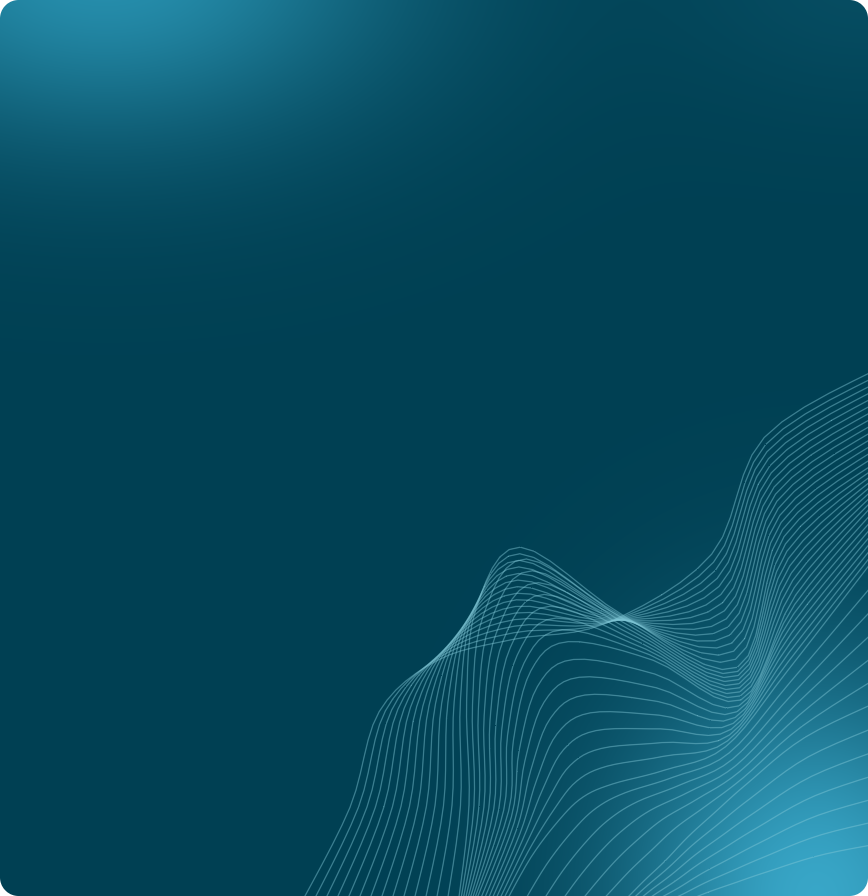
Reproduce this background procedurally as a Shadertoy shader.

```glsl
// Deep teal card with two corner glows and a folded mesh of fine wavy lines.
#define GRID vec2(744.0, 768.0)
#define CORNER_RADIUS 16.0
#define LINE_WIDTH 1.0
#define LINE_ALPHA 0.46
#define CURVE_STEPS 6
#define BASE_COLOR vec3(0.0, 0.25, 0.325)
#define TOP_GLOW vec3(0.15, 0.56, 0.68)
#define LOW_GLOW vec3(0.22, 0.65, 0.78)
#define LINE_COLOR vec3(0.50, 0.78, 0.84)

// Key curves of the ribbon, on a grid with y pointing down.
const vec2 OUTER[9] = vec2[9](vec2(255, 780), vec2(300, 692), vec2(325, 610),
    vec2(375, 566), vec2(440, 548), vec2(520, 534), vec2(610, 475),
    vec2(655, 375), vec2(760, 312));
const vec2 CREST[9] = vec2[9](vec2(392, 780), vec2(402, 690), vec2(400, 600),
    vec2(408, 522), vec2(446, 469), vec2(535, 528), vec2(632, 572),
    vec2(672, 460), vec2(760, 390));
const vec2 FOLD[9] = vec2[9](vec2(405, 780), vec2(436, 695), vec2(440, 635),
    vec2(455, 575), vec2(487, 550), vec2(560, 566), vec2(635, 600),
    vec2(682, 510), vec2(760, 420));
const vec2 SLOPE[9] = vec2[9](vec2(430, 780), vec2(455, 735), vec2(480, 702),
    vec2(500, 683), vec2(525, 672), vec2(570, 660), vec2(622, 640),
    vec2(675, 575), vec2(760, 465));
const vec2 FAN[9] = vec2[9](vec2(515, 790), vec2(535, 772), vec2(552, 755),
    vec2(570, 738), vec2(590, 717), vec2(612, 697), vec2(640, 672),
    vec2(690, 632), vec2(760, 598));

vec2 spline(vec2 a, vec2 b, vec2 c, vec2 d, float t) {
    return b + 0.5 * t * (c - a + t * (2.0 * a - 5.0 * b + 4.0 * c - d
             + t * (3.0 * (b - c) + d - a)));
}

bool inBox(vec2 p, vec2 lo, vec2 hi) {
    return all(greaterThanEqual(p, lo)) && all(lessThanEqual(p, hi));
}

// Share of background left visible by evenly blended lines in one short quad.
float quadClear(vec2 p, vec2 a0, vec2 a1, vec2 b0, vec2 b1, int count, float reach) {
    float clear = 1.0;
    for (int i = 0; i < count; i++) {
        float s = float(i) / float(count);
        vec2 start = mix(a0, b0, s);
        vec2 along = mix(a1, b1, s) - start, r = p - start;
        float size = max(dot(along, along), 1e-4);
        float h = dot(r, along) / size;
        float dist = abs(r.x * along.y - r.y * along.x) * inversesqrt(size);
        if (h >= 0.0 && h < 1.0)
            clear *= 1.0 - LINE_ALPHA * (1.0 - smoothstep(0.0, reach, dist));
    }
    return clear;
}

// Strip between two key curves; patches and quads out of reach are skipped.
float stripClear(vec2 p, vec2 A[9], vec2 B[9], int count, float reach) {
    float clear = 1.0;
    vec2 a0 = A[0], a1 = a0, a2 = A[1];
    vec2 b0 = B[0], b1 = b0, b2 = B[1];
    for (int j = 0; j < 8; j++) {
        vec2 a3 = A[min(j + 2, 8)], b3 = B[min(j + 2, 8)];
        vec2 ah = a1 + (a2 - a0) / 6.0, ak = a2 - (a3 - a1) / 6.0;
        vec2 bh = b1 + (b2 - b0) / 6.0, bk = b2 - (b3 - b1) / 6.0;
        vec2 lo = min(min(min(a1, a2), min(ah, ak)), min(min(b1, b2), min(bh, bk)));
        vec2 hi = max(max(max(a1, a2), max(ah, ak)), max(max(b1, b2), max(bh, bk)));
        if (inBox(p, lo - reach, hi + reach)) {
            vec2 u = a1, v = b1;
            for (int k = 1; k <= CURVE_STEPS; k++) {
                float t = float(k) / float(CURVE_STEPS);
                vec2 un = spline(a0, a1, a2, a3, t), vn = spline(b0, b1, b2, b3, t);
                if (inBox(p, min(min(u, un), min(v, vn)) - reach,
                             max(max(u, un), max(v, vn)) + reach))
                    clear *= quadClear(p, u, un, v, vn, count, reach);
                u = un; v = vn;
            }
        }
        a0 = a1; a1 = a2; a2 = a3;
        b0 = b1; b1 = b2; b2 = b3;
    }
    return clear;
}

float glow(vec2 p, vec2 center, vec2 radius) {
    vec2 q = (p - center) / radius;
    return exp(-dot(q, q));
}

void mainImage(out vec4 fragColor, in vec2 fragCoord) {
    vec2 uv = fragCoord / iResolution.xy;
    vec2 p = vec2(uv.x, 1.0 - uv.y) * GRID;
    float pixel = GRID.y / iResolution.y;

    // Background glows
    vec3 color = mix(BASE_COLOR, TOP_GLOW, glow(p, vec2(90, -30), vec2(250, 150)));
    color = mix(color, TOP_GLOW, 0.16 * glow(p, vec2(744, -20), vec2(170, 110)));
    color = mix(color, LOW_GLOW, glow(p, vec2(700, 768), vec2(165, 190)));

    // Ribbon of lines; its last key curve is a flattened fan
    if (p.x > 245.0 && p.y > 300.0) {
        float reach = 0.4 * LINE_WIDTH + 0.8 * pixel;
        vec2 inner[9];
        for (int j = 0; j < 9; j++)
            inner[j] = vec2(FAN[j].x + 20.0, 765.0 + 0.28 * (FAN[j].y - 690.0));
        float clear = stripClear(p, OUTER, CREST, 14, reach);
        clear *= stripClear(p, CREST, FOLD, 8, reach);
        clear *= stripClear(p, FOLD, SLOPE, 8, reach);
        clear *= stripClear(p, SLOPE, FAN, 6, reach);
        clear *= stripClear(p, FAN, inner, 7, reach);
        color = mix(LINE_COLOR, color, clear);
    }

    // Rounded card on white
    vec2 q = abs(p - 0.5 * GRID) - 0.5 * GRID + CORNER_RADIUS;
    float edge = length(max(q, 0.0)) - CORNER_RADIUS;
    float outside = clamp(edge / pixel + 0.5, 0.0, 1.0) * step(0.0, min(q.x, q.y));
    fragColor = vec4(mix(color, vec3(1.0), outside), 1.0);
}
```
